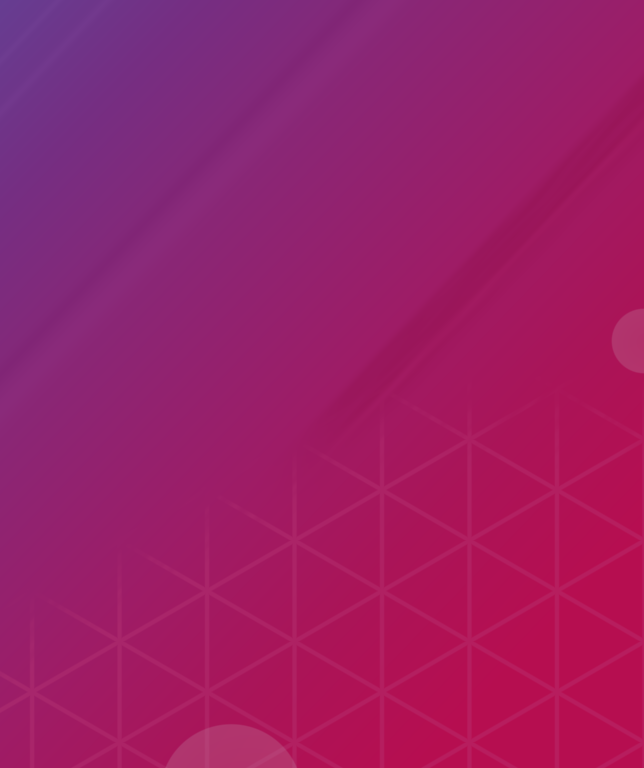
Write a Shadertoy shader that draws this background.

```glsl
// Diagonal violet-to-crimson gradient crossed by soft brushed streaks,
// with a fading triangular lattice and two translucent discs on top.
// Lattice lines come from three repeated line families; brush wear is gradient noise.

float ramp(float a, float b, float x) {
    return clamp((x - a) / (b - a), 0.0, 1.0);
}

vec2 hashGradient(vec2 cell) {
    float h = fract(sin(dot(cell, vec2(127.1, 311.7))) * 43758.5);
    return vec2(cos(6.2832 * h), sin(6.2832 * h));
}

float gradientNoise(vec2 p) {
    vec2 i = floor(p), f = fract(p);
    vec2 u = f * f * (3.0 - 2.0 * f);
    vec2 e = vec2(1.0, 0.0);
    float a = dot(hashGradient(i), f);
    float b = dot(hashGradient(i + e.xy), f - e.xy);
    float c = dot(hashGradient(i + e.yx), f - e.yx);
    float d = dot(hashGradient(i + e.xx), f - e.xx);
    return mix(mix(a, b, u.x), mix(c, d, u.x), u.y);
}

// Soft ridge of the given half width around a diagonal
float streak(float across, float center, float halfWidth) {
    float d = (across - center) / halfWidth;
    return exp(-d * d);
}

vec3 diagonalGradient(float s) {
    vec3 col = vec3(0.40, 0.24, 0.57);
    col = mix(col, vec3(0.46, 0.18, 0.51), ramp(0.0, 0.26, s));
    col = mix(col, vec3(0.54, 0.15, 0.46), ramp(0.26, 0.55, s));
    col = mix(col, vec3(0.62, 0.11, 0.40), ramp(0.55, 0.92, s));
    col = mix(col, vec3(0.665, 0.08, 0.345), ramp(0.92, 1.2, s));
    return mix(col, vec3(0.715, 0.055, 0.315), ramp(1.2, 1.5, s));
}

// Distance to the nearest line of one repeated family
float lineDistance(vec2 p, vec2 normal, float spacing) {
    return abs(fract(dot(p, normal) / spacing + 0.5) - 0.5) * spacing;
}

float lattice(vec2 p, float pixel) {
    float d = 1.0;
    for (int i = 0; i < 3; i++) {
        float angle = float(i) * 1.0472;
        d = min(d, lineDistance(p, vec2(cos(angle), sin(angle)), 0.1139));
    }
    return 1.0 - smoothstep(0.0028 - pixel, 0.0028 + pixel, d);
}

void addDisc(inout vec3 col, vec2 p, float radius, float pixel) {
    float d = length(p);
    float mask = 1.0 - smoothstep(-pixel, pixel, d - radius);
    float sheen = 0.27 + 0.04 * d / radius;
    col = mix(col, vec3(0.75, 0.50, 0.62), mask * sheen);
}

void mainImage(out vec4 fragColor, in vec2 fragCoord) {
    float pixel = 1.0 / iResolution.y;
    vec2 p = fragCoord * pixel;
    float aspect = iResolution.x * pixel;
    float depth = 1.0 - p.y;

    vec3 col = diagonalGradient(p.x + 0.96 * depth);

    // Brushed streaks, stretched along the falling diagonal
    float across = 1.05 * p.x + depth;
    float along = p.x - depth;
    float wear = gradientNoise(vec2(across * 85.0, along * 7.0));
    float fade = smoothstep(-0.32, 0.05, along);
    float band = smoothstep(0.965, 0.99, across) * (1.0 - smoothstep(1.02, 1.09, across));
    col -= vec3(0.022, 0.018, 0.035) * band * fade * (1.0 + 0.5 * wear);
    col += vec3(0.018, 0.012, 0.016) * streak(across, 1.04, 0.008) * fade;
    col += 0.012 * streak(across, 0.535, 0.022);
    col -= 0.012 * streak(across, 0.488, 0.014);
    col += 0.014 * (streak(across, 0.147, 0.008) + streak(across, 0.08, 0.006));

    // Triangular lattice, dissolving along its upper edge
    float edge = depth - max(0.50, 0.80 - 0.577 * p.x);
    float reveal = smoothstep(-0.015, 0.11, edge + 0.04 * wear);
    float lines = lattice(p - vec2(0.4974, 0.362), pixel);
    col = mix(col, vec3(0.72, 0.22, 0.46), 0.36 * reveal * lines);

    // Translucent discs
    addDisc(col, p - vec2(aspect, 0.556), 0.042, pixel);
    addDisc(col, p - vec2(0.301, -0.036), 0.093, pixel);

    fragColor = vec4(clamp(col, 0.0, 1.0), 1.0);
}
```
